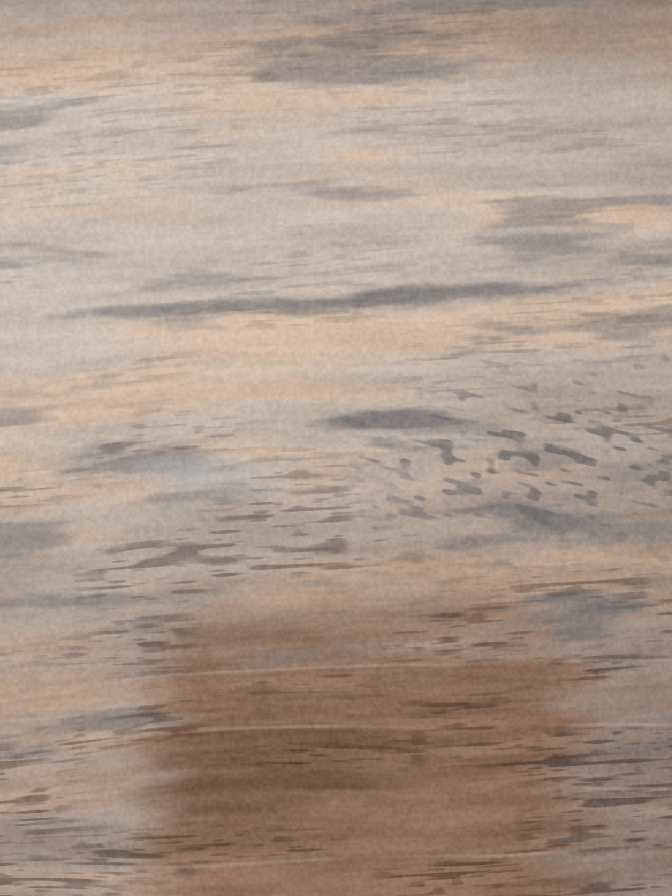
This texture is drawn by a WebGL 2 fragment shader. Its source:

```glsl
#version 300 es
precision highp float;
// Weathered wood board: stretched value noise forms the long grain and pores,
// soft ragged ellipses form blue-grey stains, and a broad warm brown area lies
// below a pale sheen. Fine speckle covers the whole surface.
uniform vec2 u_resolution;
out vec4 fragColor;

const vec3 PALE = vec3(0.80, 0.745, 0.70);
const vec3 BEIGE = vec3(0.705, 0.645, 0.60);
const vec3 TAUPE = vec3(0.59, 0.52, 0.475);
const vec3 WARM = vec3(0.585, 0.45, 0.365);
const vec3 UMBER = vec3(0.41, 0.30, 0.23);
const vec3 SLATE = vec3(0.45, 0.445, 0.45);
const vec3 MIST = vec3(0.70, 0.71, 0.72);

float hash(vec2 p) {
  vec3 h = fract(p.xyx * 0.1031);
  h += dot(h, h.yzx + 33.33);
  return fract((h.x + h.y) * h.z);
}

float noise(vec2 p) {
  vec2 i = floor(p), f = fract(p);
  f = f * f * (3.0 - 2.0 * f);
  return mix(mix(hash(i), hash(i + vec2(1, 0)), f.x),
             mix(hash(i + vec2(0, 1)), hash(i + vec2(1, 1)), f.x), f.y);
}

float fbm(vec2 p) {
  float sum = 0.0, amp = 0.53;
  for (int i = 0; i < 4; i++) {
    sum += amp * noise(p);
    p = p * 2.03 + 17.3;
    amp *= 0.5;
  }
  return sum;
}

// Soft ellipse whose outline is broken up by a noise value.
float stain(vec2 p, vec2 centre, vec2 radius, float ragged) {
  return 1.0 - smoothstep(0.2, 1.1, length((p - centre) / radius) + ragged);
}

// Short dark pores: peaks of noise stretched along the grain.
float pores(vec2 p, vec2 density, float threshold) {
  return smoothstep(threshold, threshold + 0.25, noise(p * density));
}

// Fluctuating pale scratches, repeated across the grain.
float scratches(vec2 p, float spacing, float width) {
  float row = p.y / spacing + 0.5 * noise(vec2(p.x * 5.0, 3.0));
  float d = abs(fract(row) - 0.5) * spacing;
  float broken = smoothstep(0.35, 0.65, noise(vec2(p.x * 7.0, floor(row) * 5.0)));
  return broken * (1.0 - smoothstep(0.0, width, d));
}

// Three-step tone ramp, 0 is taupe and 1 is pale.
vec3 woodTone(float light) {
  vec3 low = mix(TAUPE, BEIGE, clamp(light * 2.0, -0.5, 1.0));
  return mix(low, PALE, clamp(light * 2.0 - 1.0, 0.0, 1.2));
}

void main() {
  vec2 uv = gl_FragCoord.xy / u_resolution;
  vec2 p = uv * vec2(0.75, 1.0);

  // Grain coordinates rise gently to the right and wander a little.
  vec2 g = p;
  g.y += -0.05 * p.x + 0.018 * (noise(p * vec2(4.0, 7.0)) - 0.5);
  float broad = fbm(g * vec2(3.0, 18.0) + 4.0) - 0.5;
  float fine = fbm(g * vec2(8.0, 85.0) + 31.0) - 0.5;
  float ragged = 2.2 * (fbm(g * vec2(11.0, 65.0) + 9.0) - 0.5);
  float lower = 1.0 - smoothstep(0.25, 0.75, uv.y);

  // Sheen: pale upper left, darker right side and top edge.
  float light = 0.17 + 0.75 * smoothstep(0.15, 0.72, uv.y);
  light += 0.16 * (1.0 - uv.x) - 0.22 * uv.x * uv.x;
  light -= 0.75 * smoothstep(0.87, 1.02, uv.y + 0.1 * broad);
  light += 0.75 * broad + 0.55 * fine;
  vec3 col = woodTone(light);
  col = mix(col, col * vec3(1.03, 0.98, 0.93), smoothstep(-0.05, 0.2, broad));

  // Warm brown area with a darker heart.
  float sides = smoothstep(0.17, 0.31, uv.x + 0.06 * ragged)
              * (1.0 - smoothstep(0.76, 0.92, uv.x + 0.06 * ragged));
  float warm = sides * (1.0 - smoothstep(0.22, 0.37, uv.y + 0.05 * ragged));
  float heart = stain(p, vec2(0.27, 0.13), vec2(0.24, 0.13), 0.3 * ragged);
  vec3 brown = mix(WARM, UMBER, clamp(0.2 + 0.5 * heart - 1.1 * fine - 0.7 * broad, 0.0, 1.0));
  col = mix(col, brown, 0.92 * warm);

  // Scattered and larger blue-grey stains.
  float scatter = smoothstep(0.60, 0.76, fbm(g * vec2(5.0, 30.0) + 52.0));
  float dark = 0.45 * scatter * (1.0 - warm);
  dark = max(dark, 0.75 * stain(g, vec2(0.38, 0.642), vec2(0.32, 0.014), 0.6 * ragged));
  dark = max(dark, 0.75 * stain(g, vec2(0.44, 0.508), vec2(0.10, 0.030), ragged));
  dark = max(dark, 0.60 * stain(g, vec2(0.18, 0.475), vec2(0.13, 0.030), ragged));
  dark = max(dark, 0.70 * stain(g, vec2(0.61, 0.385), vec2(0.08, 0.030), ragged));
  dark = max(dark, 0.85 * stain(g, vec2(0.65, 0.290), vec2(0.07, 0.045), 0.8 * ragged));
  col = mix(col, SLATE, dark);
  col = mix(col, MIST, 0.65 * stain(p, vec2(0.24, 0.472), vec2(0.12, 0.03), 0.4 * ragged));

  // Long pores gather in clumps; short flecks sit at the middle right.
  float clump = smoothstep(0.35, 0.65, noise(g * vec2(6.0, 22.0) + 71.0));
  float longPores = max(pores(g, vec2(24.0, 210.0), 0.63), 0.7 * pores(g + 5.0, vec2(45.0, 290.0), 0.66));
  col = mix(col, col * vec3(0.60, 0.58, 0.58), longPores * clump * mix(0.22, 0.72, lower));
  float fleckZone = stain(p, vec2(0.65, 0.49), vec2(0.32, 0.13), 0.35 * ragged);
  vec2 tilted = g + vec2(0.0, 0.25 * g.x);
  col = mix(col, SLATE * 0.85, 0.65 * fleckZone * pores(tilted, vec2(62.0, 150.0), 0.62));

  // Pale scratches below, then fine speckle everywhere.
  col = mix(col, BEIGE, 0.42 * scratches(g, 0.072, 0.0035) * (1.0 - smoothstep(0.28, 0.36, uv.y)));
  float speckle = noise(p * 330.0) + 0.6 * noise(p * 170.0 + 8.0) - 0.8;
  col += 0.045 * speckle;
  fragColor = vec4(clamp(col, 0.0, 1.0), 1.0);
}
```
